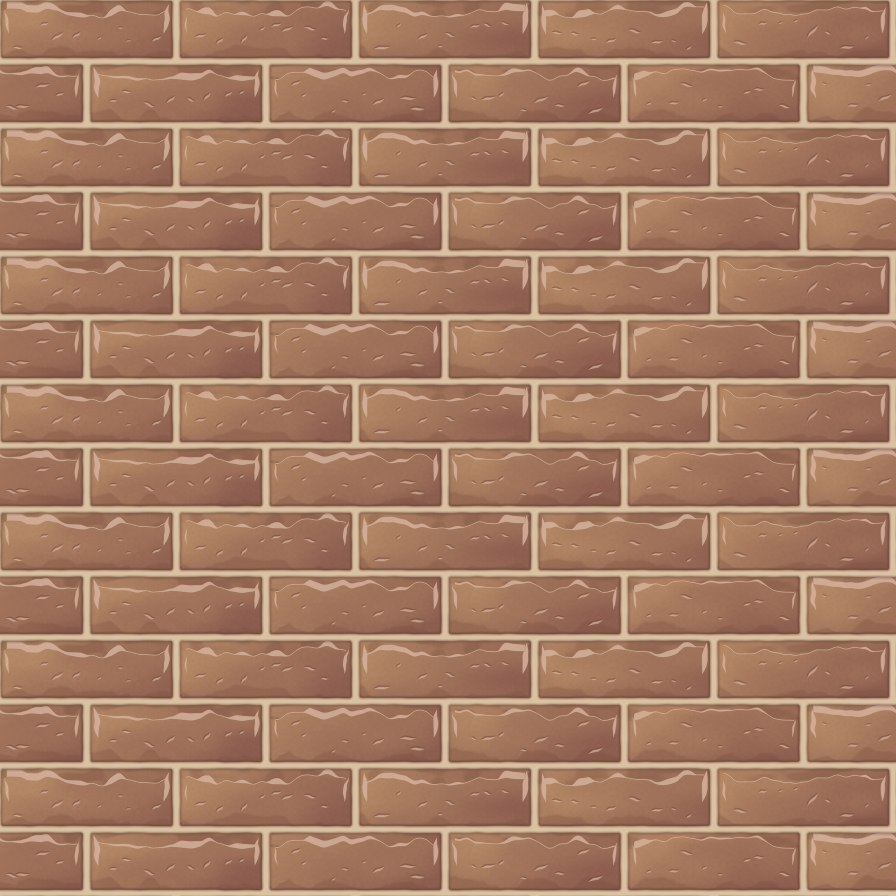
Reproduce this texture procedurally as a Shadertoy shader.

```glsl
// Glazed clay brick wall in running bond with pale mortar, wavy glints and small chips.

const vec2  BRICKS       = vec2(5.0, 14.0);    // repeats across and down
const vec2  SHIFT        = vec2(0.016, 0.04);  // joint offset, in cells
const float CELL_WIDTH   = 2.8;                // cell width when its height is 1
const vec2  HALF_BRICK   = vec2(1.338, 0.445);
const float CORNER       = 0.035;
const int   CHIPS        = 8;
const vec3  OCHRE        = vec3(0.705, 0.530, 0.395);
const vec3  CLAY         = vec3(0.625, 0.445, 0.352);
const vec3  RUSSET       = vec3(0.550, 0.365, 0.310);
const vec3  UMBER        = vec3(0.430, 0.275, 0.215);
const vec3  GLINT        = vec3(0.835, 0.700, 0.620);
const vec3  MORTAR       = vec3(0.850, 0.755, 0.635);
const vec3  MORTAR_SHADE = vec3(0.600, 0.480, 0.390);

float hash(vec2 p) {
    vec3 q = fract(vec3(p.xyx) * 0.1031);
    q += dot(q, q.yzx + 33.33);
    return fract((q.x + q.y) * q.z);
}

float noise(vec2 p) {
    vec2 i = floor(p), f = fract(p);
    f = f * f * (3.0 - 2.0 * f);
    return mix(mix(hash(i), hash(i + vec2(1, 0)), f.x),
               mix(hash(i + vec2(0, 1)), hash(i + vec2(1, 1)), f.x), f.y);
}

float roundedBox(vec2 p, vec2 halfSize, float radius) {
    vec2 q = abs(p) - halfSize + radius;
    return length(max(q, 0.0)) + min(max(q.x, q.y), 0.0) - radius;
}

float cover(float d, float soft) {
    return 1.0 - smoothstep(-soft, soft, d);
}

// Curved sliver, pointed at both ends
float sliver(vec2 p, float len, float width) {
    float s = p.x / len;
    return max(abs(p.y + 0.25 * width * sin(4.0 * s)) - width * (1.0 - s * s), abs(p.x) - len);
}

// Wavy band of reflected light below the top edge: x = distance, y = height of its lower side
vec2 topGlint(vec2 p, vec2 seed) {
    float wave = 0.19 * noise(vec2(p.x * 2.6, 1.5) + seed)
               + 0.07 * noise(vec2(p.x * 7.0, 4.5) + seed);
    float low = HALF_BRICK.y - 0.045 - wave;
    float thick = 0.012 + 0.10 * smoothstep(0.3, 0.9, noise(vec2(p.x * 3.7, 8.5) + seed));
    float band = max(low - p.y, p.y - low - thick);
    return vec2(max(band, abs(p.x) - HALF_BRICK.x + 0.09), low);
}

// Upright glint beside the left (-1) or right (+1) end
float sideGlint(vec2 p, float side, vec2 seed) {
    float chance = hash(seed + side * 3.0);
    vec2 q = vec2(p.y - 0.08 - 0.1 * chance, side * p.x - HALF_BRICK.x + 0.09);
    q.y += 0.05 * (noise(vec2(p.y * 9.0, side) + seed) - 0.5) - 0.09 * q.x;
    return sliver(q, 0.13 + 0.12 * chance, 0.012 + 0.035 * chance);
}

vec3 brickColor(vec2 p, float d, vec2 seed, float soft) {
    // Diagonal fade from ochre to russet
    float cloud = noise(p * vec2(1.6, 3.0) + seed) - 0.5;
    float fade = 0.47 + 0.25 * p.x - 0.42 * p.y + 0.28 * cloud + 0.14 * (hash(seed) - 0.5);
    vec3 color = mix(OCHRE, CLAY, smoothstep(0.0, 0.55, fade));
    color = mix(color, RUSSET, smoothstep(0.5, 1.0, fade));
    color *= 0.985 + 0.03 * noise(p * 30.0 + seed);

    // Worn stains along the foot
    float foot = p.y + HALF_BRICK.y - 0.26 * noise(vec2(p.x * 3.2, 12.5) + seed)
               + 0.07 * noise(p * 9.0 + seed);
    color = mix(color, UMBER, 0.24 * cover(foot, 0.025));

    // Rough strip above the glint
    vec2 top = topGlint(p, seed);
    float rough = 0.10 + 0.22 * smoothstep(0.4, 0.7, noise(p * vec2(4.0, 8.0) + seed + 5.0));
    color = mix(color, UMBER, rough * cover(top.y - p.y, 0.02));

    // Chips: a dark hollow with a lit lower lip
    for (int i = 0; i < CHIPS; i++) {
        vec2 id = seed + float(i) * vec2(7.3, 3.1);
        float size = hash(id + 1.7);
        float slot = (float(i) + 0.15 + 0.7 * hash(id)) / float(CHIPS);
        vec2 q = p - vec2((slot * 2.0 - 1.0) * 1.15, mix(-0.30, 0.16, hash(id + 9.2)));
        float angle = mix(-0.45, 0.85, hash(id + 4.6));
        q = mat2(cos(angle), -sin(angle), sin(angle), cos(angle)) * q;
        float len = 0.035 + 0.10 * size * size;
        float width = 0.010 + 0.014 * size;
        color = mix(color, UMBER, 0.5 * cover(sliver(q - vec2(0.0, 0.018), len, width), soft));
        color = mix(color, GLINT, 0.75 * cover(sliver(q, len * 0.9, width * 0.8), soft));
    }

    // Glints
    float shine = min(top.x, min(sideGlint(p, -1.0, seed), sideGlint(p, 1.0, seed)));
    color = mix(color, GLINT, 0.85 * cover(shine, soft));

    // Dark rim, heavier at the right and the foot
    float away = smoothstep(-0.02, 0.02, max(p.x - HALF_BRICK.x, -p.y - HALF_BRICK.y) + 0.05);
    return mix(color, UMBER, (0.35 + 0.35 * away) * smoothstep(-0.05, 0.0, d));
}

void mainImage(out vec4 fragColor, in vec2 fragCoord) {
    vec2 uv = fragCoord / iResolution.xy;
    float soft = 0.75 * BRICKS.y / iResolution.y;

    // Rows run downward; odd rows move by half a brick
    vec2 grid = vec2(uv.x, 1.0 - uv.y) * BRICKS + SHIFT;
    float odd = mod(floor(grid.y), 2.0);
    grid.x += 0.5 * odd;
    vec2 p = (fract(grid) - 0.5) * vec2(CELL_WIDTH, -1.0);
    vec2 seed = 17.0 * vec2(mod(floor(grid.x), BRICKS.x) + 1.0, odd + 1.0) + 0.37;

    // Mortar, shaded where it meets the bricks
    float d = roundedBox(p, HALF_BRICK, CORNER) + 0.012 * (noise(p * 6.0 + seed) - 0.5);
    vec3 mortar = mix(MORTAR_SHADE, MORTAR, smoothstep(-0.012, 0.042, d));

    vec3 color = mix(mortar, brickColor(p, d, seed, soft), cover(d, soft));
    fragColor = vec4(color, 1.0);
}
```
